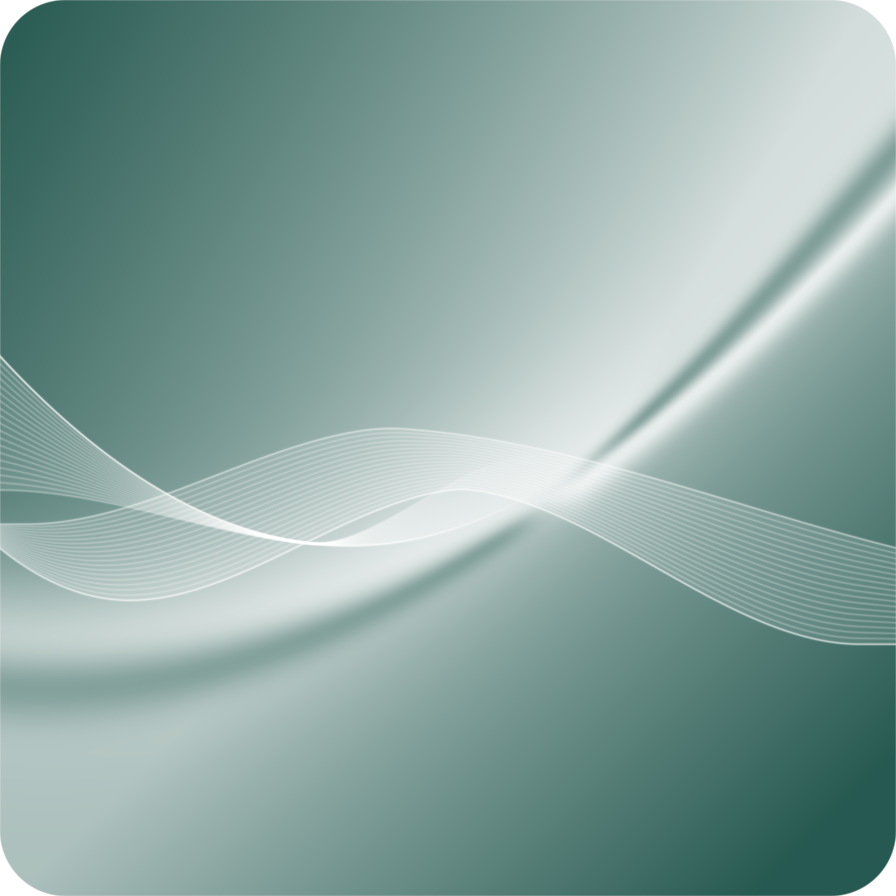
This background is drawn by a Shadertoy shader. Its source:

```glsl
// Soft teal gradient card with a curved glossy fold and translucent ribbons of fine lines.

const vec3 DEEP_TEAL = vec3(0.0, 0.235, 0.195);
const vec3 WHITE = vec3(1.0);
const int LINE_COUNT = 19;

float bell(float d, float width) {
    float q = d / width;
    return exp(-q * q);
}

// Signed distance to the fold, positive above it
float foldDistance(vec2 p) {
    float u = p.x - 0.05;
    float height = 0.232 + u * u * (0.675 - 0.0667 * u);
    float slope = u * (1.35 - 0.2 * u);
    return (p.y - height) / sqrt(1.0 + slope * slope);
}

// Brightness of the sheet above the fold
float upperTone(vec2 p, float d) {
    float t = p.x + 0.6 * (1.0 - p.y);
    float glow = max(0.03, 0.48 - 0.6 * p.x) * bell(d, 0.13);
    return min(0.15 + 0.5 * t + 0.2 * t * t, 0.82) + glow;
}

// Brightness of the sheet below the fold
float lowerTone(vec2 p, float d) {
    float t = p.x + 1.0 - p.y;
    float base = min(0.68 - 0.63 * (t - 1.0), 0.67);
    return max(base, 0.15) + 0.14 * exp(min(d, 0.0) / 0.06);
}

// Shadows on either side of the fold and its bright ridge
float foldTone(vec2 p, float d) {
    float tone = mix(lowerTone(p, d), upperTone(p, d), smoothstep(-0.012, 0.012, d));

    float leftWidth = mix(0.042, 0.012, smoothstep(0.0, 0.65, p.x));
    float leftShade = bell(d, leftWidth) * (1.0 - smoothstep(0.56, 0.68, p.x));
    tone = mix(tone, 0.49, 0.92 * leftShade);

    float reach = smoothstep(0.62, 1.0, p.x);
    float rightShade = bell(d - mix(0.013, 0.032, reach), mix(0.009, 0.021, reach));
    tone = mix(tone, 0.47, 0.9 * rightShade * smoothstep(0.61, 0.73, p.x));

    float ridge = d - 0.22 * max(0.65 - p.x, 0.0);
    float shine = bell(ridge, ridge > 0.0 ? 0.008 : 0.019);
    return mix(tone, 0.93, 0.88 * shine * smoothstep(0.52, 0.66, p.x));
}

// Upper and lower edge heights of the long wavy ribbon
vec2 waveEdges(float x) {
    float top = 0.415 + 0.108 * smoothstep(0.03, 0.45, x)
              - 0.17 * smoothstep(0.4, 1.25, x);
    float dip = max(0.145 - x, 0.0);
    float bottom = 0.33 + 2.76 * dip * dip + 0.125 * smoothstep(0.145, 0.53, x)
                 - 0.174 * smoothstep(0.5, 0.96, x);
    return vec2(top, bottom);
}

// Edge heights of the ribbon that sweeps down from the left
vec2 sweepEdges(float x) {
    float u = x - 0.39;
    float top = 0.391 + 1.39 * u * u;
    float bottom = 0.453 - 0.062 * smoothstep(0.0, 0.39, x)
                 + 0.1 * smoothstep(0.34, 0.6, x);
    return vec2(top, bottom);
}

// Opacity of a ribbon: faint fill, fine lines and stronger outer edges
float ribbon(float y, vec2 edges, vec2 slopes, vec2 edgeGain, float pixel) {
    float low = min(edges.x, edges.y);
    float high = max(edges.x, edges.y);
    float fill = smoothstep(low - pixel, low + pixel, y)
               * (1.0 - smoothstep(high - pixel, high + pixel, y));
    float clear = 1.0 - 0.13 * fill;
    float width = max(0.0013, 0.75 * pixel);
    for (int i = 0; i < LINE_COUNT; i++) {
        float k = float(i) / float(LINE_COUNT - 1);
        float slope = mix(slopes.x, slopes.y, k);
        float d = (y - mix(edges.x, edges.y, k)) / sqrt(1.0 + slope * slope);
        float gain = 0.24;
        if (i == 0) gain = edgeGain.x;
        if (i == LINE_COUNT - 1) gain = edgeGain.y;
        clear *= 1.0 - gain * bell(d, width);
    }
    return 1.0 - clear;
}

// Coverage of the rounded card
float cardMask(vec2 p, float radius, float pixel) {
    vec2 q = abs(p - 0.5) - 0.5 + radius;
    float d = length(max(q, 0.0)) - radius;
    return 1.0 - smoothstep(-pixel, pixel, d);
}

void mainImage(out vec4 fragColor, in vec2 fragCoord) {
    vec2 p = fragCoord / iResolution.xy;
    float pixel = 1.0 / min(iResolution.x, iResolution.y);

    // Gradient sheets and fold
    float tone = foldTone(p, foldDistance(p));
    vec3 color = mix(DEEP_TEAL, WHITE, clamp(tone, 0.0, 1.0));

    // Line ribbons
    float stepX = 0.002;
    vec2 wave = waveEdges(p.x);
    vec2 sweep = sweepEdges(p.x);
    vec2 waveSlope = (waveEdges(p.x + stepX) - wave) / stepX;
    vec2 sweepSlope = (sweepEdges(p.x + stepX) - sweep) / stepX;
    float waveAlpha = ribbon(p.y, wave, waveSlope, vec2(0.45, 0.6), pixel);
    float sweepAlpha = ribbon(p.y, sweep, sweepSlope, vec2(0.75, 0.3), pixel);
    sweepAlpha *= 1.0 - smoothstep(0.42, 0.64, p.x);
    color = mix(color, WHITE, waveAlpha);
    color = mix(color, WHITE, sweepAlpha);

    // Rounded white corners
    color = mix(WHITE, color, cardMask(p, 0.073, pixel));
    fragColor = vec4(color, 1.0);
}
```
